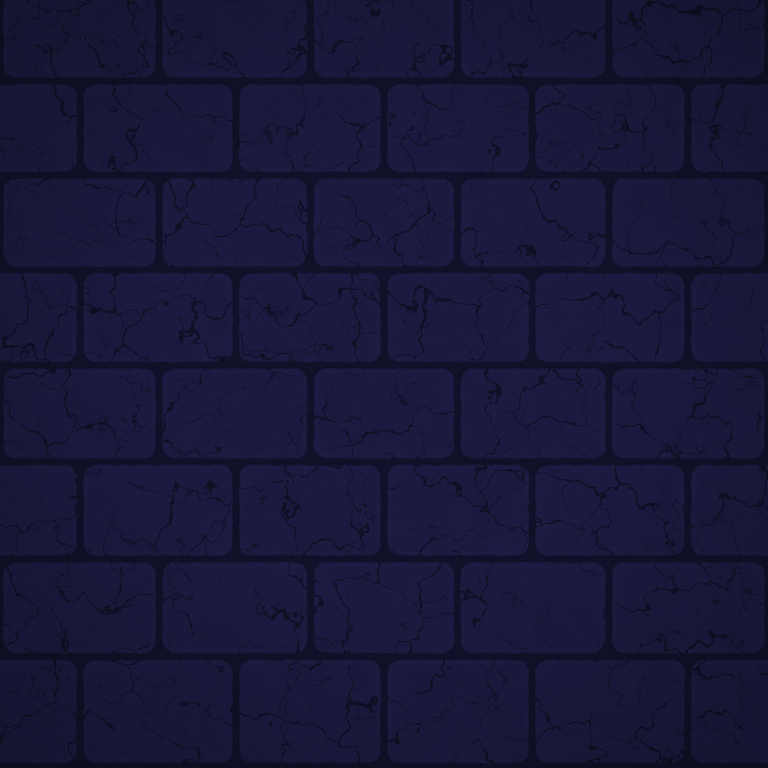
A three.js fragment shader for this texture:

```glsl
// Dark blue wall of cracked, rounded bricks: eight rows of five in running bond.
// Each brick is a rounded-box distance; its cracks are the borders of warped
// Voronoi cells seeded per brick, with grain and a soft vignette on top.
varying vec2 vUv;

const float COLUMNS = 5.0;
const int ROWS = 8;
const float FIRST_JOINT = 0.1055;   // first bed joint, measured from the top
const float ROW_STEP = 0.1249;
const float LAST_JOINT = 0.9975;
const float JOINT_WIDTH = 0.0085;
const float CORNER_RADIUS = 0.016;
const float SOFTNESS = 0.0013;
const float MAIN_CELL = 0.078;      // spacing of the main cracks
const float FINE_CELL = 0.046;      // spacing of the hairline cracks
const vec3 BRICK_COLOR = vec3(0.103, 0.101, 0.244);
const vec3 MORTAR_COLOR = vec3(0.064, 0.068, 0.158);
const vec3 CRACK_COLOR = vec3(0.050, 0.053, 0.120);
const float TAU = 6.283185;

float hash(vec2 p) {
  vec3 q = fract(p.xyx * 0.1031);
  q += dot(q, q.yzx + 33.33);
  return fract((q.x + q.y) * q.z);
}

vec2 hash2(vec2 p) {
  return vec2(hash(p), hash(p + vec2(37.2, 91.7)));
}

float noise(vec2 p) {
  vec2 i = floor(p), f = fract(p);
  f = f * f * (3.0 - 2.0 * f);
  return mix(mix(hash(i), hash(i + vec2(1.0, 0.0)), f.x),
             mix(hash(i + vec2(0.0, 1.0)), hash(i + vec2(1.0)), f.x), f.y);
}

vec2 noise2(vec2 p) {
  return vec2(noise(p), noise(p + 57.3)) - 0.5;
}

// Slightly uneven joint positions
float bedJoint(int row) {
  float k = float(row);
  if (row < 0) return -0.02;
  if (row == ROWS - 1) return LAST_JOINT;
  return FIRST_JOINT + ROW_STEP * k - 0.0045 * sin(k * TAU / 12.0);
}

float headJoint(float k) {
  float x = k / COLUMNS;
  return x + 0.0075 * sin(TAU * x);
}

// Distance to the nearest Voronoi border (x) and a random value per border (y)
vec2 voronoiBorder(vec2 p) {
  vec2 base = floor(p), nearCell = base, nearOffset = vec2(0.0);
  float best = 9.0;
  for (int j = -1; j <= 1; j++) for (int i = -1; i <= 1; i++) {
    vec2 cell = base + vec2(float(i), float(j));
    vec2 offset = cell + 0.1 + 0.8 * hash2(cell) - p;
    float d = dot(offset, offset);
    if (d < best) { best = d; nearCell = cell; nearOffset = offset; }
  }
  vec2 border = vec2(9.0, 0.0);
  for (int j = -2; j <= 2; j++) for (int i = -2; i <= 2; i++) {
    vec2 cell = nearCell + vec2(float(i), float(j));
    vec2 offset = cell + 0.1 + 0.8 * hash2(cell) - p;
    vec2 span = offset - nearOffset;
    if (dot(span, span) > 0.0001) {
      float d = dot(0.5 * (offset + nearOffset), normalize(span));
      if (d < border.x) border = vec2(d, hash(cell + nearCell + 0.5));
    }
  }
  return border;
}

// Crack coverage; borders with a random value below "gaps" stay whole
float cracks(vec2 p, vec2 seed, float cell, float gaps, float width) {
  vec2 q = p / cell + seed;
  q += 0.42 * noise2(q * 2.7) + 0.17 * noise2(q * 7.0) + 0.06 * noise2(q * 17.0);
  vec2 border = voronoiBorder(q);
  float w = width * (0.2 + border.y) * smoothstep(0.1, 0.85, noise(q * 4.0 + 9.0));
  float line = 1.0 - smoothstep(w, w + SOFTNESS, border.x * cell);
  return line * smoothstep(gaps, gaps + 0.15, border.y);
}

void main() {
  vec2 p = vec2(vUv.x, 1.0 - vUv.y);

  // Find the brick and its bounds
  int row = 0;
  for (int i = 0; i < ROWS; i++) if (p.y > bedJoint(i)) row = i + 1;
  float shift = 0.5 * mod(float(row), 2.0);
  float column = floor((p.x - 0.0075 * sin(TAU * p.x)) * COLUMNS - shift);
  vec2 low = vec2(headJoint(column + shift), bedJoint(row - 1));
  vec2 high = vec2(headJoint(column + shift + 1.0), bedJoint(row));
  vec2 seed = 20.0 + floor(80.0 * hash2(vec2(column + 7.0, float(row) + 3.0)));

  // Rounded brick outline with a worn edge
  vec2 q = abs(p - 0.5 * (low + high)) - 0.5 * (high - low - JOINT_WIDTH) + CORNER_RADIUS;
  float d = length(max(q, 0.0)) + min(max(q.x, q.y), 0.0) - CORNER_RADIUS;
  d += 0.0016 * (noise(p * 150.0 + seed) - 0.5);
  float brick = 1.0 - smoothstep(-SOFTNESS, SOFTNESS, d);

  // Surface: mottling, grain and a faint rim
  float grain = 0.07 * (noise(p * 420.0) - 0.5) + 0.05 * (noise(p * 45.0 + seed) - 0.5);
  float rim = exp(-pow((d + 0.004) / 0.0022, 2.0));
  vec3 face = BRICK_COLOR * (1.0 + grain + 0.05 * rim);
  float main1 = cracks(p, seed, MAIN_CELL, 0.22, 0.0013);
  float fine = cracks(p, seed + 31.0, FINE_CELL, 0.62, 0.0005);
  face = mix(face, CRACK_COLOR, max(0.85 * main1, 0.5 * fine));

  // Mortar, darkest beside the bricks
  vec3 mortar = MORTAR_COLOR * (1.0 + grain - 0.14 * exp(-max(d, 0.0) / 0.0018));
  vec3 color = mix(mortar, face, brick);
  float vignette = 1.03 - 0.24 * smoothstep(0.25, 0.75, length(vUv - 0.5));
  gl_FragColor = vec4(color * vignette, 1.0);
}
```
